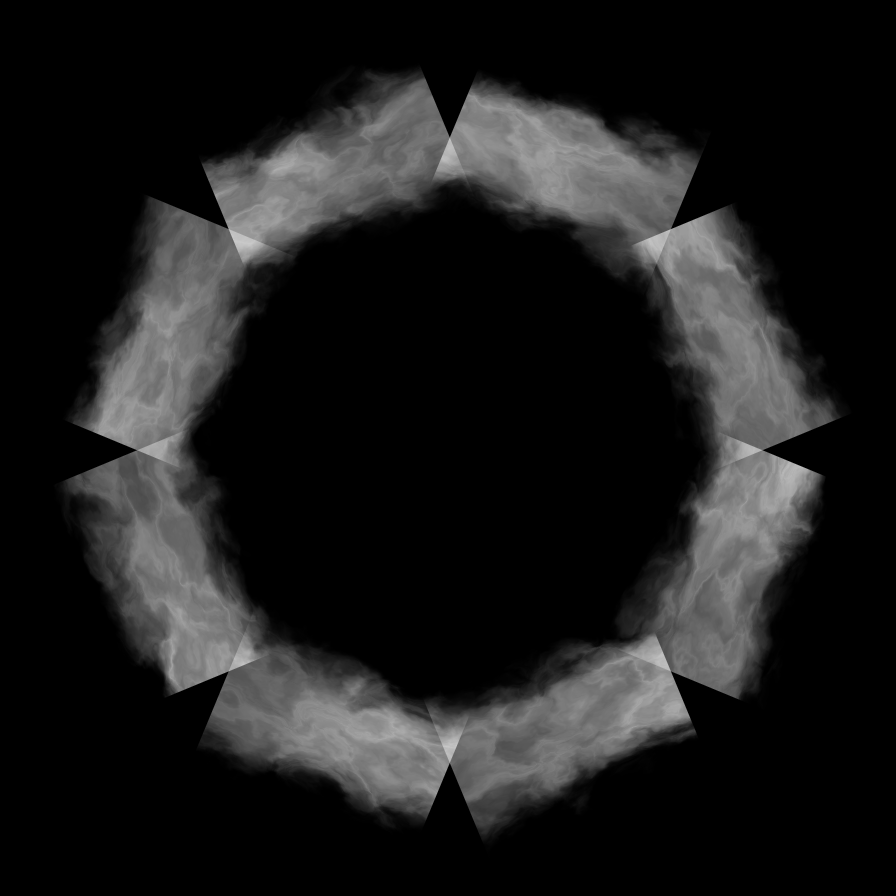
A Shadertoy shader for this background:

```glsl
// Eight overlapping strips of grey smoke forming an octagonal ring on black.

const float TAU = 6.2831853;
const float SEGMENTS = 8.0;
const float SEAM_RADIUS = 0.349;               // where neighbouring ends cross
const vec2 RING_CENTER = vec2(0.002, -0.0025); // offset from the canvas middle

// Sine-free hash of a lattice point
float hash(vec2 p) {
    vec3 h = fract(vec3(p.xyx) * 0.1031);
    h += dot(h, h.yzx + 33.33);
    return fract((h.x + h.y) * h.z);
}

float valueNoise(vec2 p) {
    vec2 cell = floor(p);
    vec2 f = fract(p);
    f = f * f * f * (f * (f * 6.0 - 15.0) + 10.0);
    float low = mix(hash(cell), hash(cell + vec2(1, 0)), f.x);
    float high = mix(hash(cell + vec2(0, 1)), hash(cell + vec2(1, 1)), f.x);
    return mix(low, high, f.y);
}

float fbm(vec2 p) {
    float sum = 0.0;
    float amplitude = 0.5;
    for (int octave = 0; octave < 5; octave++) {
        sum += amplitude * valueNoise(p);
        p = mat2(1.6, 1.2, -1.2, 1.6) * p + 17.3;
        amplitude *= 0.5;
    }
    return sum;
}

// Wispy filaments: crests of noise whose domain is bent by other noise
float wisps(vec2 p, vec2 warp) {
    float crest = 1.0 - abs(2.0 * fbm(p + 2.2 * warp) - 1.0);
    return crest * crest;
}

// Smoke opacity; along runs counterclockwise from -1 to 1, radius is outward
float smokeStrip(float along, float radius, float halfWidth, float seed) {
    float toBright = 0.5 + 0.5 * along;
    vec2 place = vec2(along * halfWidth, radius);
    vec2 q = place * vec2(15.0, 26.0) + seed * vec2(31.7, 19.1) + 50.0;
    vec2 warp = vec2(fbm(q), fbm(q + 41.7)) - 0.5;

    // Ragged profile, wide and soft at one end, tight and bright at the other
    float middle = mix(0.338, 0.335, toBright);
    float spread = mix(0.094, 0.072, toBright);
    float ragged = fbm(q * 1.7 + warp * 2.0 + 9.0) - 0.5;
    float across = abs((radius - middle) / spread + 0.35 * warp.y) + 0.5 * ragged;
    float profile = 1.0 - smoothstep(mix(0.25, 0.42, toBright), 1.0, across);

    // Broad clouds with fine filaments
    float cloud = fbm(q * 0.9 + warp * 1.5 + 23.0);
    float filament = wisps(q * 1.1 + 5.0, warp);
    float body = 0.50 + 0.55 * cloud + 0.32 * filament;
    return clamp(profile * body * mix(0.40, 0.58, toBright), 0.0, 1.0);
}

void mainImage(out vec4 fragColor, in vec2 fragCoord) {
    float pixel = 1.0 / iResolution.y;
    vec2 p = (fragCoord - 0.5 * iResolution.xy) * pixel - RING_CENTER;
    float halfWidth = SEAM_RADIUS * sin(0.5 * TAU / SEGMENTS);

    // Light left through all strips, so that overlaps brighten
    float clearness = 1.0;
    for (float i = 0.0; i < SEGMENTS; i++) {
        float angle = (i + 0.5) * TAU / SEGMENTS;
        vec2 outward = vec2(cos(angle), sin(angle));
        float radius = dot(p, outward);
        float along = dot(p, vec2(-outward.y, outward.x));
        float inside = clamp((halfWidth - abs(along)) / pixel + 0.5, 0.0, 1.0);
        if (inside > 0.0 && radius > 0.2 && radius < 0.48) {
            float smoke = smokeStrip(along / halfWidth, radius, halfWidth, i + 1.0);
            clearness *= 1.0 - inside * smoke;
        }
    }
    fragColor = vec4(vec3(1.0 - clearness), 1.0);
}
```
